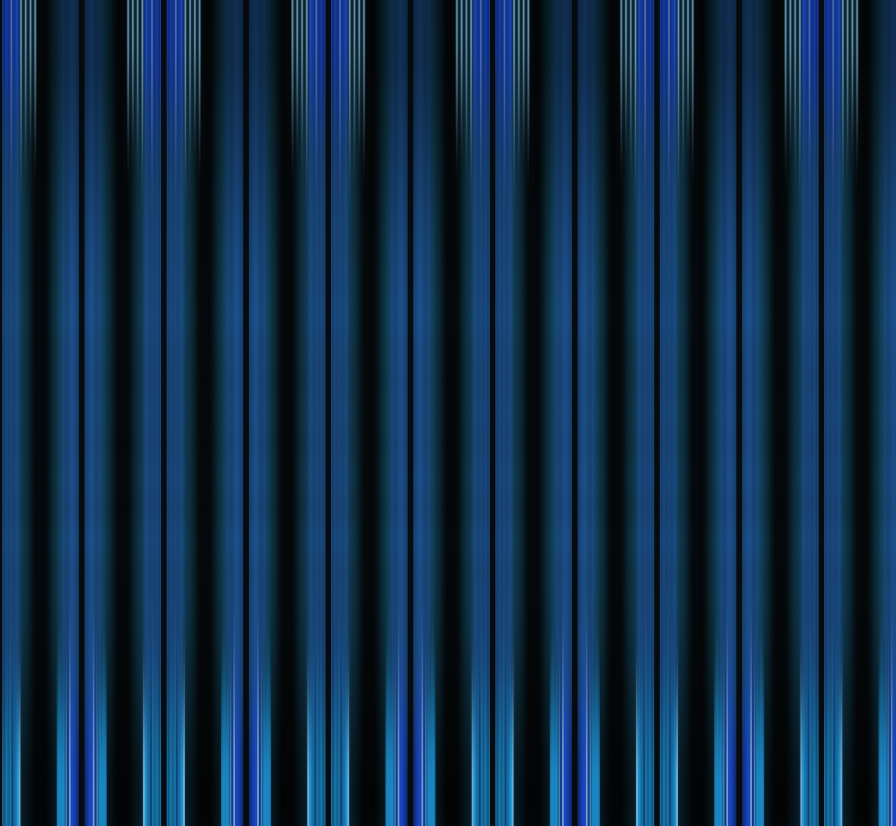
Reproduce this pattern procedurally as a Shadertoy shader.

```glsl
// Vertical curtain of mirrored blue bands, each split by a thin black seam.
// Distance from the nearest seam drives colour ramps and hashed fine streaks;
// odd and even bands differ in the bright streaks that fade in at top and bottom.

const float PITCH = 0.0995;        // seam spacing, in canvas heights
const float SEAM_SHIFT = 0.0006;   // first seam lies just left of the canvas
const float SEAM_HALF = 0.034;     // half width of a seam, in pitches

const vec3 BLACK = vec3(0.018, 0.032, 0.040);
const vec3 TEAL  = vec3(0.055, 0.205, 0.275);
const vec3 BLUE  = vec3(0.095, 0.270, 0.470);
const vec3 ROYAL = vec3(0.085, 0.230, 0.640);
const vec3 CYAN  = vec3(0.090, 0.470, 0.680);
const vec3 PALE  = vec3(0.550, 0.740, 0.850);

float hash(float n) {
    n = fract(n * 0.1031);
    n *= n + 33.33;
    n *= n + n;
    return fract(n);
}

// One-dimensional value noise.
float noise(float x, float seed) {
    float cell = floor(x);
    float t = smoothstep(0.0, 1.0, x - cell);
    return mix(hash(cell + seed), hash(cell + 1.0 + seed), t);
}

// Soft-edged interval from lo to hi.
float band(float x, float lo, float hi, float soft) {
    return smoothstep(lo - soft, lo + soft, x)
         * (1.0 - smoothstep(hi - soft, hi + soft, x));
}

// Fine streaks blended with broader ones, in 0..1.
float streaks(float d, float seed) {
    return 0.65 * noise(d * 36.0, seed) + 0.35 * noise(d * 15.0, seed + 71.0);
}

// Blue core, teal shoulder and black gap.
vec3 drape(float d, float y, float odd, float grain) {
    vec3 col = mix(BLUE, TEAL, smoothstep(0.18, 0.31, d));
    col = mix(col, BLACK, smoothstep(0.29, 0.455, d + 0.03 * (grain - 0.5)));
    col *= 0.78 + 0.42 * grain;
    float topShade = smoothstep(0.62, 1.0, y) * mix(0.15, 0.42, odd);
    float lowShade = 0.55 * smoothstep(0.32, 0.02, y) * smoothstep(0.20, 0.30, d);
    return col * (1.0 - topShade) * (1.0 - lowShade);
}

// Royal blue core with pale lines outside it.
vec3 topStreaks(float d, float grain, float soft) {
    vec3 core = ROYAL * (0.50 + 0.85 * grain);
    float wave = 0.5 + 0.5 * cos(6.2832 * (d - 0.435) / 0.058);
    float line = wave * wave * (0.45 + 0.65 * grain);
    vec3 outer = mix(TEAL * 0.65, PALE, line);
    vec3 col = mix(core, outer, smoothstep(0.20, 0.27, d));
    return mix(col, PALE * 0.8, 0.55 * band(d, 0.135, 0.155, soft));
}

// Cyan band edged by a pale line.
vec3 lowCyan(float d, float grain, float soft) {
    vec3 col = CYAN * (0.45 + 0.95 * grain);
    col = mix(col, ROYAL * 0.6, 0.6 * band(d, 0.145, 0.165, soft));
    return mix(col, PALE, 0.75 * band(d, 0.232, 0.256, soft));
}

// Royal blue core, pale middle lines and cyan rim.
vec3 lowRoyal(float d, float grain, float soft) {
    vec3 col = mix(ROYAL, CYAN, smoothstep(0.15, 0.22, d));
    col *= 0.45 + 0.90 * grain;
    float lines = band(d, 0.135, 0.155, soft) + 0.6 * band(d, 0.180, 0.195, soft);
    return mix(col, PALE, 0.8 * lines);
}

void mainImage(out vec4 fragColor, in vec2 fragCoord) {
    vec2 p = fragCoord / iResolution.y;
    float soft = 0.6 / (iResolution.y * PITCH);

    // Mirrored coordinate inside one band
    float u = (p.x + SEAM_SHIFT) / PITCH;
    float index = floor(u + 0.5);
    float d = abs(u - index);
    float odd = mod(index, 2.0);
    float seed = 17.0 + 40.0 * odd;
    float grain = streaks(d, seed);

    vec3 col = drape(d, p.y, odd, grain);
    col *= 0.96 + 0.08 * noise(p.y * 26.0, 9.0);

    // Streaks fading in towards the top, on even bands only
    float reach = 0.08 * noise(d * 30.0, 131.0);
    float topFade = smoothstep(0.72 + reach, 0.97, p.y) * (1.0 - odd);
    topFade *= band(d, 0.03, 0.455, soft);
    col = mix(col, topStreaks(d, grain, soft), topFade);

    // Streaks fading in towards the bottom, on every band
    float lowFade = 1.0 - smoothstep(0.04, 0.29 - reach, p.y);
    lowFade *= band(d, 0.03, mix(0.256, 0.305, odd), soft);
    vec3 low = mix(lowCyan(d, grain, soft), lowRoyal(d, grain, soft), odd);
    col = mix(col, low, lowFade);

    // Black seam
    float seam = 1.0 - smoothstep(SEAM_HALF - soft, SEAM_HALF + soft, d);
    col = mix(col, BLACK, seam * 0.95);

    fragColor = vec4(col, 1.0);
}
```
